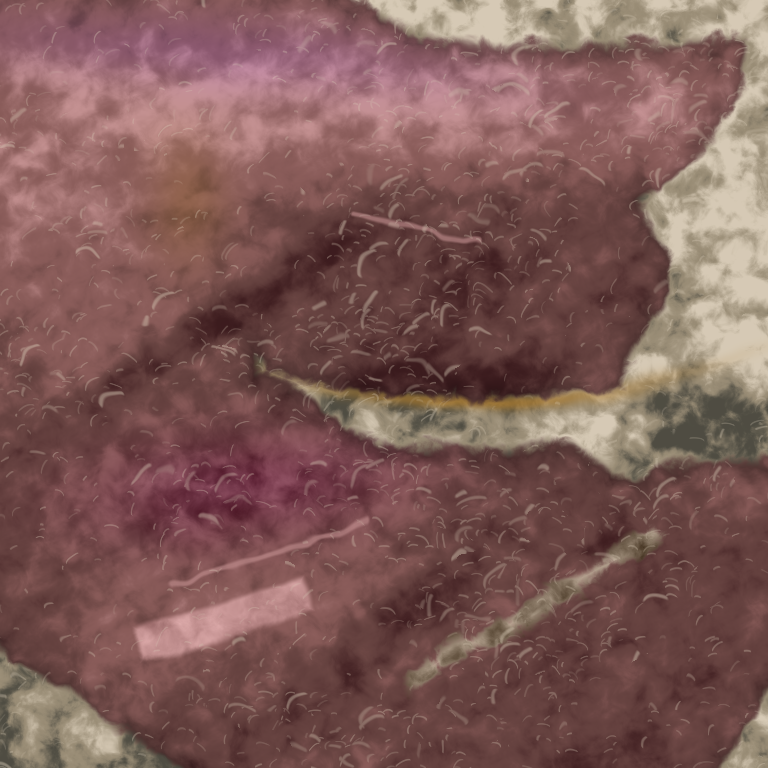
Give the GLSL for this texture, as a WebGL 2 fragment shader.

```glsl
#version 300 es
precision highp float;
// Rough rose-brown crystal rock with pale mineral veins, facets and glints.
#define DARK vec3(0.24, 0.11, 0.12)
#define BROWN vec3(0.40, 0.26, 0.25)
#define ROSE vec3(0.54, 0.36, 0.35)
#define PINK vec3(0.77, 0.57, 0.57)
#define STONE vec3(0.60, 0.55, 0.46)
#define PALE vec3(0.84, 0.79, 0.71)
#define GOLD vec3(0.66, 0.47, 0.17)
#define MAGENTA vec3(0.42, 0.13, 0.26)
#define WARP 0.035
#define GRAIN 0.34
#define GLINTS 0.45
#define CLEAVAGE 0.5

uniform vec2 u_resolution;
out vec4 fragColor;

float hash(vec2 p) {
  return fract(sin(dot(p, vec2(127.1, 311.7))) * 43758.5453);
}

float noise(vec2 p) {
  vec2 i = floor(p), f = fract(p);
  f = f * f * (3.0 - 2.0 * f);
  return mix(mix(hash(i), hash(i + vec2(1, 0)), f.x),
             mix(hash(i + vec2(0, 1)), hash(i + vec2(1, 1)), f.x), f.y);
}

vec2 turn(vec2 p, float a) {
  return mat2(cos(a), -sin(a), sin(a), cos(a)) * p;
}

float fbm(vec2 p) {
  float sum = 0.0, amp = 0.5;
  for (int i = 0; i < 5; i++) {
    sum += amp * noise(p);
    p = turn(p, 0.6) * 2.03 + 7.3;
    amp *= 0.5;
  }
  return sum / 0.97;
}

// Soft elliptical spot, turned by an angle
float blob(vec2 p, vec2 centre, vec2 radius, float angle) {
  vec2 d = turn(p - centre, angle) / radius;
  return exp(-dot(d, d));
}

float segment(vec2 p, vec2 a, vec2 b) {
  vec2 d = b - a;
  return length(p - a - d * clamp(dot(p - a, d) / dot(d, d), 0.0, 1.0));
}

// Short bright flakes, one per grid cell, denser inside clusters
float glints(vec2 p, float cells, float density) {
  vec2 g = p * cells, id = floor(g);
  float light = 0.0, soft = max(0.1, cells / u_resolution.y);
  for (int y = -1; y <= 1; y++)
    for (int x = -1; x <= 1; x++) {
      vec2 c = id + vec2(x, y);
      float h = hash(c + 3.7);
      vec2 q = g - c - vec2(hash(c), hash(c + 9.1));
      q = turn(q, 0.4 + 2.2 * (hash(c + 5.3) - 0.5));
      q.y += 0.5 * q.x * q.x;
      float size = 0.15 + 0.5 * hash(c + 1.9);
      float d = segment(q, vec2(-size, 0), vec2(size, 0));
      float lit = step(h, density) * (0.35 + 0.65 * hash(c + 8.2));
      light = max(light, lit * (1.0 - smoothstep(0.02, 0.06 + soft, d)));
    }
  return light;
}

// Signed distance to the pale mineral; its vein top is returned too
float mineral(vec2 p, out float veinTop) {
  veinTop = 0.478 + 0.6 * pow(abs(p.x - 0.64), 2.0);
  float thick = 0.065 * smoothstep(0.33, 0.5, p.x) + 0.05 * smoothstep(0.7, 0.85, p.x);
  float vein = max(max(p.y - veinTop, veinTop - thick - p.y), 0.35 - p.x);
  float edge = 0.84 + 0.11 * smoothstep(0.72, 0.82, p.y) + 0.03 * sin(p.y * 22.0);
  float side = max(edge - p.x, 0.4 - p.y);
  float top = 0.945 + 1.3 * pow(max(0.65 - p.x, 0.0), 2.0) - p.y;
  float corners = min(p.y + 0.65 * p.x - 0.15, p.y - 1.3 * (p.x - 0.93));
  return min(min(vein, side), min(top, corners));
}

void main() {
  vec2 p = gl_FragCoord.xy / min(u_resolution.x, u_resolution.y);
  vec2 q = p + WARP * (vec2(fbm(p * 7.0), fbm(p * 7.0 + 31.0)) - 0.5);
  vec2 fine = p + 0.012 * (vec2(noise(p * 45.0), noise(p * 45.0 + 17.0)) - 0.5);
  float grain = fbm(fine * 42.0) - 0.5;
  float streak = fbm(turn(q, 0.52) * vec2(6.0, 30.0)) - 0.5;
  float cloud = fbm(q * 8.0 + 4.0) - 0.5;

  // Broad light and shade
  float tone = 0.40 + 0.38 * blob(q, vec2(0.5, 0.87), vec2(0.55, 0.1), -0.04);
  tone += 0.22 * blob(q, vec2(0.06, 0.68), vec2(0.24, 0.25), 0.5);
  tone += 0.22 * blob(q, vec2(0.37, 0.19), vec2(0.17, 0.09), 0.4);
  tone -= 0.34 * blob(q, vec2(0.25, 0.55), vec2(0.28, 0.035), 0.58);
  tone -= 0.30 * blob(q, vec2(0.47, 0.14), vec2(0.2, 0.04), 0.65);
  tone -= 0.16 * blob(q, vec2(0.76, 0.24), vec2(0.32, 0.2), 0.5);
  tone -= 0.18 * blob(q, vec2(0.62, 0.51), vec2(0.3, 0.03), 0.0);
  tone -= 0.13 * blob(q, vec2(0.6, 0.66), vec2(0.24, 0.12), -0.2);
  tone += CLEAVAGE * streak * 0.55 + 0.4 * cloud + GRAIN * 1.3 * grain;
  vec3 col = mix(DARK, BROWN, smoothstep(0.02, 0.36, tone));
  col = mix(col, ROSE, smoothstep(0.33, 0.6, tone));
  col = mix(col, PINK, smoothstep(0.58, 0.95, tone));

  // Colour stains
  col = mix(col, MAGENTA + 0.5 * grain, 0.6 * blob(q, vec2(0.32, 0.37), vec2(0.2, 0.07), 0.1));
  col += vec3(0.0, -0.02, 0.08) * blob(q, vec2(0.3, 0.93), vec2(0.35, 0.05), -0.1);
  col = mix(col, GOLD, 0.25 * blob(q, vec2(0.24, 0.74), vec2(0.05, 0.08), 0.0));

  // Flat facet, cleavage lines and broken ridge
  vec2 f = abs(turn(p - vec2(0.29, 0.195) + 0.006 * grain, 0.28)) - vec2(0.115, 0.022);
  col = mix(col, PINK + 0.35 * grain, 0.85 * (1.0 - smoothstep(-0.004, 0.006, max(f.x, f.y) + 0.03 * cloud)));
  float line = segment(fine, vec2(0.22, 0.235), vec2(0.48, 0.32));
  line = min(line, segment(fine, vec2(0.46, 0.72), vec2(0.62, 0.685)));
  col = mix(col, PINK, 0.6 * (1.0 - smoothstep(0.001, 0.006, line)));
  float ridge = segment(q, vec2(0.55, 0.11), vec2(0.85, 0.31)) + 0.04 * grain;
  col = mix(col, STONE + 0.9 * grain, 0.8 * (1.0 - smoothstep(0.006, 0.018, ridge)));

  // Pale mineral with a golden rim on the vein
  float veinTop;
  float d = mineral(q, veinTop) + 0.035 * grain;
  float light = 0.5 + 1.1 * cloud + 1.3 * grain + 0.25 * smoothstep(0.5, 0.7, p.y);
  light -= 0.65 * blob(q, vec2(0.95, 0.44), vec2(0.12, 0.06), 0.0);
  vec3 stone = mix(vec3(0.31, 0.30, 0.26), STONE, smoothstep(0.0, 0.45, light));
  stone = mix(stone, PALE, smoothstep(0.42, 0.9, light));
  float rim = blob(q, vec2(0.62, veinTop - 0.004), vec2(0.24, 0.011), 0.0);
  stone = mix(stone, GOLD, 0.75 * rim);
  col *= 1.0 - 0.3 * exp(-max(d, 0.0) * 55.0);
  col = mix(col, stone, 1.0 - smoothstep(-0.007, 0.008, d));

  // Scattered sparkle
  float cluster = smoothstep(0.42, 0.75, fbm(p * 6.0 + 12.0));
  cluster += 0.7 * blob(p, vec2(0.48, 0.56), vec2(0.09, 0.03), -0.1);
  cluster += 0.6 * blob(p, vec2(0.26, 0.36), vec2(0.07, 0.05), -0.4);
  float spark = max(glints(fine, 38.0, 0.4 * cluster), 0.75 * glints(fine, 85.0, 0.12 + 0.4 * cluster));
  col = mix(col, PALE, GLINTS * spark);
  fragColor = vec4(clamp(col, 0.0, 1.0), 1.0);
}
```
